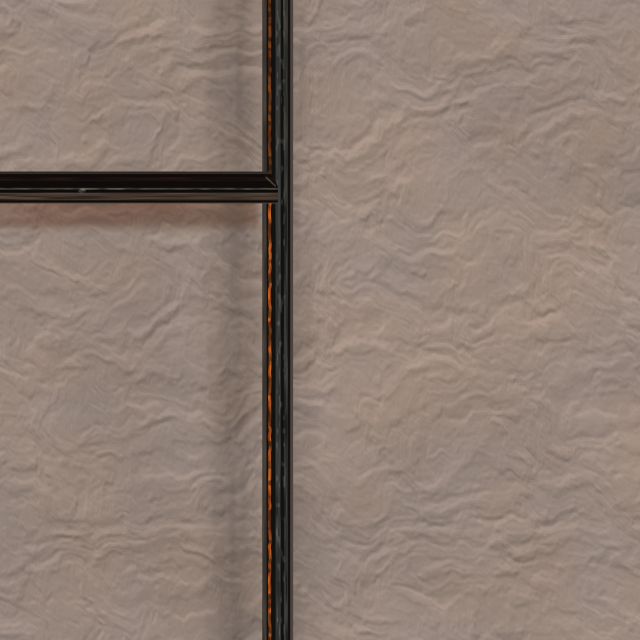
Give the GLSL for this texture, as a three.js fragment shader.

```glsl
// Rough plaster wall divided by dark beveled metal strips with a thin copper seam.
varying vec2 vUv;

float hash(vec2 p) {
  return fract(sin(dot(p, vec2(127.1, 311.7))) * 43758.5453);
}

float noise(vec2 p) {
  vec2 i = floor(p), f = fract(p);
  f = f * f * (3.0 - 2.0 * f);
  return mix(mix(hash(i), hash(i + vec2(1.0, 0.0)), f.x),
             mix(hash(i + vec2(0.0, 1.0)), hash(i + 1.0), f.x), f.y);
}

float fbm(vec2 p) {
  float sum = 0.0, amp = 0.5;
  for (int i = 0; i < 5; i++) {
    sum += amp * noise(p);
    p = mat2(1.6, 1.2, -1.2, 1.6) * p + 7.3;
    amp *= 0.5;
  }
  return sum;
}

// Soft-edged interval, one between a and b
float band(float x, float a, float b) {
  return smoothstep(a - 0.001, a + 0.001, x) * (1.0 - smoothstep(b - 0.001, b + 0.001, x));
}

// Height of the flaky plaster, stretched sideways
float plaster(vec2 p) {
  vec2 warp = vec2(fbm(p * 9.0), fbm(p * 9.0 + 31.0)) - 0.5;
  return fbm(p * vec2(26.0, 44.0) + warp * 7.0);
}

vec3 wall(vec2 p) {
  float relief = plaster(p + vec2(-0.001, 0.003)) - plaster(p - vec2(-0.001, 0.003));
  float stain = fbm(p * vec2(5.0, 7.0) + 3.0) - 0.48;
  float grain = noise(p * 260.0) - 0.5;
  vec3 color = vec3(0.592, 0.525, 0.484);
  color *= 1.0 - clamp(relief * 0.42, -0.10, 0.16) + stain * 0.16 + grain * 0.025;
  color += vec3(0.008, 0.0, -0.008) * (noise(p * 14.0) - 0.5) * 2.0;

  // Worn shadow beside the upright strip
  float streak = noise(vec2(p.x * 110.0, p.y * 9.0)) * 0.6 + noise(p * vec2(90.0, 130.0)) * 0.4;
  float left = smoothstep(0.30, 0.365, p.x) * (1.0 - smoothstep(0.375, 0.412, p.x) * 0.65);
  left *= 1.0 - step(0.43, p.x);
  float right = step(0.43, p.x) * (1.0 - smoothstep(0.455, 0.51, p.x));
  color *= 1.0 - left * (0.10 + 0.13 * streak) - right * (0.05 + 0.12 * streak);

  // Warm shadow under the crossbar
  float under = smoothstep(0.633, 0.658, p.y) * (1.0 - step(0.70, p.y)) * (1.0 - smoothstep(0.395, 0.412, p.x));
  color *= mix(vec3(1.0), vec3(0.80, 0.70, 0.65), under * (0.75 + 0.3 * noise(p * vec2(12.0, 60.0))));
  return color;
}

vec3 upright(vec2 p) {
  float wear = noise(p * vec2(420.0, 24.0));
  float fleck = noise(p * vec2(300.0, 95.0));
  vec3 color = vec3(0.075, 0.065, 0.06);
  color = mix(color, vec3(0.25, 0.23, 0.21) * (0.75 + 0.4 * wear), band(p.x, 0.410, 0.4165));
  color = mix(color, vec3(0.22, 0.225, 0.22) * (0.65 + 0.6 * wear), band(p.x, 0.4305, 0.4385));
  color = mix(color, vec3(0.19, 0.19, 0.18) * (0.6 + 0.7 * wear), band(p.x, 0.4435, 0.450));
  color = mix(color, vec3(0.30, 0.26, 0.24), band(p.x, 0.4535, 0.459));
  color += vec3(0.08, 0.09, 0.08) * smoothstep(0.6, 0.85, fleck) * band(p.x, 0.431, 0.446);

  // Pale thread on the upper part
  color = mix(color, vec3(0.40, 0.33, 0.25), band(p.x, 0.4425, 0.4445) * smoothstep(0.73, 0.85, p.y) * wear);

  // Broken copper seam, brighter below the crossbar
  float seamX = 0.4215 + 0.0016 * (noise(vec2(p.y * 110.0, 4.0)) - 0.5);
  float seam = 1.0 - smoothstep(0.0012, 0.0034, abs(p.x - seamX));
  float glow = mix(0.95, 0.55, smoothstep(0.68, 0.74, p.y));
  float gaps = 0.5 + 0.5 * smoothstep(0.2, 0.55, noise(vec2(p.y * 130.0, 9.0)));
  vec3 copper = mix(vec3(0.48, 0.20, 0.08), vec3(0.90, 0.46, 0.14), fleck);
  return mix(color, copper, seam * glow * gaps);
}

vec3 crossbar(vec2 p) {
  float wear = noise(p * vec2(22.0, 420.0));
  float fleck = noise(p * vec2(75.0, 250.0));
  vec3 color = vec3(0.06, 0.045, 0.04);
  color = mix(color, vec3(0.19, 0.16, 0.15), band(p.y, 0.728, 0.733));
  color += vec3(0.10, 0.045, 0.03) * band(p.y, 0.717, 0.723) * wear;
  color = mix(color, vec3(0.38, 0.38, 0.33), band(p.y, 0.7035, 0.7065) * (0.25 + 0.7 * fleck));
  color = mix(color, vec3(0.27, 0.22, 0.18) * (0.6 + 0.7 * wear), band(p.y, 0.687, 0.699));
  color = mix(color, vec3(0.45, 0.35, 0.29), band(p.y, 0.681, 0.6835) * 0.7);

  // Small pale chip
  float chip = 1.0 - smoothstep(0.003, 0.008, length((p - vec2(0.128, 0.702)) * vec2(1.0, 1.6)));
  return mix(color, vec3(0.48, 0.50, 0.45), chip * fleck);
}

void main() {
  vec2 p = vUv;
  vec3 color = wall(p);
  color = mix(color, upright(p), band(p.x, 0.410, 0.458));

  // Crossbar ends in a shallow point inside the upright
  float tip = 0.434 - 0.55 * max(p.y - 0.709, 0.0);
  float bar = band(p.y, 0.682, 0.732) * (1.0 - smoothstep(tip - 0.001, tip + 0.001, p.x));
  color = mix(color, crossbar(p), bar);
  float miter = abs(p.y - 0.709 - (0.431 - p.x) * 0.9);
  color += vec3(0.20, 0.17, 0.14) * bar * band(p.x, 0.415, 0.431) * (1.0 - smoothstep(0.001, 0.003, miter));

  gl_FragColor = vec4(color, 1.0);
}
```
